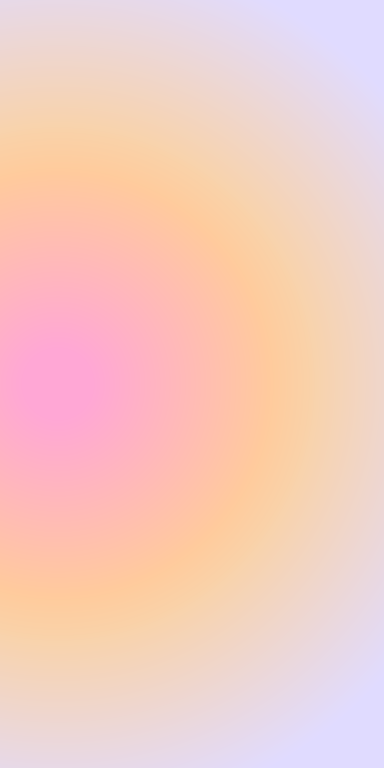
This background is drawn by a WebGL 1 fragment shader. Its source:

```glsl
precision highp float;
// A soft radial glow left of centre: a pink core melts into peach,
// then pale apricot, and fades to lavender in the far corners.
// Drawn as one distance field coloured by successive linear blends.

uniform vec2 u_resolution;

// Linear ramp from 0 at start to 1 at end
float ramp(float start, float end, float x) {
  return clamp((x - start) / (end - start), 0.0, 1.0);
}

// Colour of the glow at a radius measured in canvas widths
vec3 glowColor(float radius) {
  vec3 pink = vec3(1.0, 0.655, 0.835);
  vec3 peach = vec3(1.0, 0.795, 0.61);
  vec3 apricot = vec3(0.975, 0.825, 0.667);
  vec3 lavender = vec3(0.88, 0.86, 1.0);

  vec3 color = mix(pink, peach, ramp(0.09, 0.56, radius));
  color = mix(color, apricot, ramp(0.55, 0.67, radius));
  return mix(color, lavender, ramp(0.66, 1.14, radius));
}

void main() {
  // Offset from the glow centre, in canvas widths
  vec2 center = vec2(0.151, 0.5) * u_resolution;
  vec2 offset = (gl_FragCoord.xy - center) / u_resolution.x;

  gl_FragColor = vec4(glowColor(length(offset)), 1.0);
}
```
